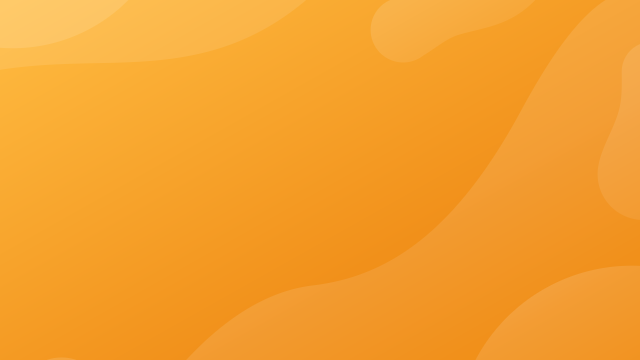
Give the GLSL for this background, as a WebGL 1 fragment shader.

```glsl
precision highp float;
// Warm orange diagonal gradient with soft translucent liquid shapes around the border.
uniform vec2 u_resolution;

const vec3 AMBER = vec3(1.0, 0.74, 0.26);
const vec3 ORANGE = vec3(0.945, 0.563, 0.10);
const vec3 WHITE = vec3(1.0);

float circle(vec2 p, vec2 center, float radius) {
  return length(p - center) - radius;
}

// Cubic Hermite piece between knots (position, height, slope); returns height and slope.
vec2 hermite(float x, vec3 a, vec3 b) {
  float span = b.x - a.x;
  float t = clamp((x - a.x) / span, 0.0, 1.0);
  float s = 1.0 - t;
  float height = mix(a.y, b.y, t * t * (3.0 - 2.0 * t))
               + span * t * s * (a.z * s - b.z * t);
  float slope = 6.0 * t * s * (b.y - a.y) / span
              + a.z * s * (1.0 - 3.0 * t) + b.z * t * (3.0 * t - 2.0);
  return vec2(height, slope);
}

// Curve through three knots.
vec2 curve(float x, vec3 a, vec3 b, vec3 c) {
  return x < b.x ? hermite(x, a, b) : hermite(x, b, c);
}

// Approximate signed distance to a curve, negative below its height.
float below(float y, vec2 edge) {
  return (y - edge.x) / sqrt(1.0 + edge.y * edge.y);
}

// Lay a white veil of the given opacity over a shape.
vec3 veil(vec3 color, float dist, float opacity, float pixel) {
  float coverage = clamp(0.5 - dist / pixel, 0.0, 1.0);
  return mix(color, WHITE, coverage * opacity);
}

// Opacity that falls from one value to another along the diagonal.
float fade(float diagonal, float start, float end, float from, float to) {
  return mix(from, to, clamp((diagonal - start) / (end - start), 0.0, 1.0));
}

float cornerWave(vec2 p) {
  return below(p.y, curve(p.x, vec3(0.0, 0.194, -0.16),
    vec3(0.289, 0.175, -0.02), vec3(0.87, -0.017, -0.9)));
}

float sweepingBand(vec2 p) {
  vec3 bend = vec3(0.868, 0.793, -0.12);
  vec3 rise = vec3(1.447, 0.308, -1.85);
  vec2 edge = p.x < rise.x
    ? curve(p.x, vec3(0.49, 1.03, -1.15), bend, rise)
    : hermite(p.x, rise, vec3(1.70, -0.01, -0.5));
  return -below(p.y, edge);
}

float topDrop(vec2 p) {
  float head = circle(p, vec2(1.12, 0.083), 0.0905);
  float tail = below(p.y, curve(p.x, vec3(1.12, 0.1735, 0.0),
    vec3(1.273, 0.097, -0.3), vec3(1.50, -0.014, -1.15)));
  return min(head, max(tail, 1.12 - p.x));
}

float rightDrop(vec2 p) {
  float upper = circle(p, vec2(1.81, 0.199), 0.083);
  float lower = circle(p, vec2(1.787, 0.484), 0.127);
  float neck = -below(p.x, curve(p.y, vec3(0.199, 1.727, 0.0),
    vec3(0.3125, 1.7175, -0.3), vec3(0.484, 1.66, 0.0)));
  neck = max(neck, max(0.199 - p.y, p.y - 0.484));
  return min(neck, min(upper, lower));
}

void main() {
  // Canvas heights, with y running down from the top edge.
  vec2 uv = gl_FragCoord.xy / u_resolution;
  vec2 p = vec2(uv.x * 16.0 / 9.0, 1.0 - uv.y);
  float pixel = 1.0 / u_resolution.y;
  float diagonal = 0.5 * (uv.x + 1.0 - uv.y);

  vec3 color = mix(AMBER, ORANGE, clamp(diagonal / 0.66, 0.0, 1.0));

  // Upper left layers
  color = veil(color, cornerWave(p), 0.10, pixel);
  color = veil(color, circle(p, vec2(0.035, -0.319), 0.453), 0.12, pixel);

  // Top drop
  color = veil(color, topDrop(p), fade(diagonal, 0.32, 0.44, 0.13, 0.07), pixel);

  // Band and the drop lying on it
  color = veil(color, sweepingBand(p), fade(diagonal, 0.64, 0.86, 0.11, 0.0), pixel);
  color = veil(color, rightDrop(p), fade(diagonal, 0.55, 0.85, 0.11, 0.07), pixel);

  // Bottom mounds
  color = veil(color, circle(p, vec2(1.755, 1.229), 0.491),
    fade(diagonal, 0.82, 1.0, 0.14, 0.03), pixel);
  color = veil(color, circle(p, vec2(0.171, 1.12), 0.127), 0.12, pixel);

  gl_FragColor = vec4(color, 1.0);
}
```
